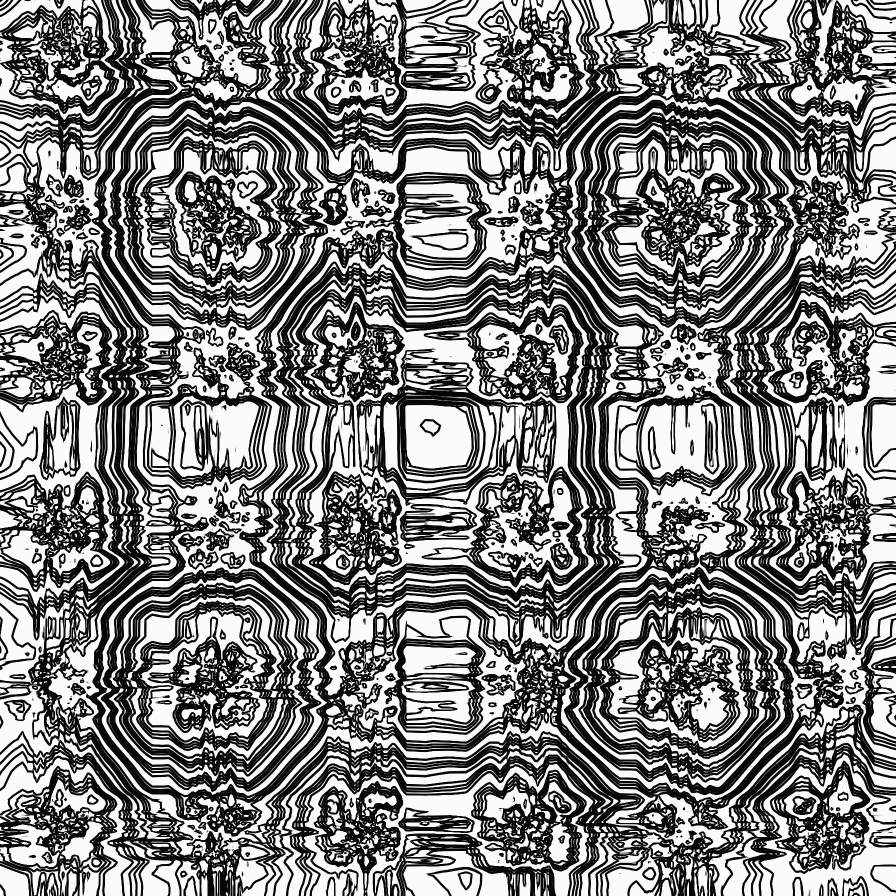
Give the GLSL for this pattern, as a Shadertoy shader.

```glsl
// Ink contour lines over a terraced height field that repeats on a square grid.
// Ramps added along both axes give chamfered rings; a stretched coordinate
// crumples the flat cells with jagged noise and leaves the gaps smooth.

const float PERIOD = 0.522;        // repeat size, in canvas heights
const float LINE_HALF = 0.00122;   // half of the line width
const float RING_LEVELS = 12.0;    // contours on the slope from low to high cells
const float LOBE_LEVELS = 3.0;     // contours between a lobe and its high cell
const float STRIP_LEVELS = 4.0;    // contours beside the strip between low cells
const float DIP_LEVELS = 1.8;      // depth of the narrow hollows
const float DIP_WIDTH = 0.010;
const float CELL_DETAIL = 4.8;     // noise steps across one crumpled cell
const float STRIP_DRIFT = 9.0;     // noise steps per canvas outside the cells
const float CRUMPLE = 8.5;         // noise height, in contours
const float SWELL = 2.6;           // slow undulation, in contours
const float SWELL_SCALE = 11.0;
const float BUNCHING = 0.72;       // how strongly contours gather into thick bands
const float BUNCH_PERIOD = 4.3;    // contours per band
const float EDGE_THINNING = 0.6;   // loss of relief towards the border
const vec3 INK = vec3(0.025);
const vec3 PAPER = vec3(0.985);
const int SAMPLES = 2;             // samples per pixel side

float hash(vec2 p) {
    vec3 q = fract(p.xyx * 0.1031);
    q += dot(q, q.yzx + 33.33);
    return fract((q.x + q.y) * q.z);
}

// Value noise: rounding 0 keeps angular facets, 1 gives smooth hills.
float noise(vec2 p, float rounding) {
    vec2 i = floor(p), f = p - i;
    f = mix(f, f * f * (3.0 - 2.0 * f), rounding);
    vec2 e = vec2(1.0, 0.0);
    return mix(mix(hash(i), hash(i + e.xy), f.x),
               mix(hash(i + e.yx), hash(i + e.xx), f.x), f.y);
}

float crumple(vec2 p) {
    float sum = 0.0, gain = 0.5;
    for (int k = 0; k < 3; k++) {
        sum += gain * (noise(p, 0.0) - 0.5);
        p = p * 2.0 + 17.3;
        gain *= 0.54;
    }
    return sum;
}

// Straight ramp with slightly eased ends.
float ramp(float a, float b, float x) {
    float t = clamp((x - a) / (b - a), 0.0, 1.0);
    return mix(t, t * t * (3.0 - 2.0 * t), 0.4);
}

float hollow(float centre, float x) {
    float t = (x - centre) / DIP_WIDTH;
    return exp(-t * t);
}

// Height along one axis, in contours.
float terrace(float x) {
    float m = mod(x, PERIOD);
    float h = RING_LEVELS * ramp(0.132, 0.192, m);
    h += LOBE_LEVELS * ramp(0.210, 0.228, m);
    h -= (RING_LEVELS + LOBE_LEVELS) * ramp(0.300, 0.388, m);
    h += STRIP_LEVELS * (1.0 - ramp(0.020, 0.047, m) + ramp(0.460, 0.476, m));
    return h - DIP_LEVELS * (hollow(0.124, m) + hollow(0.395, m));
}

// Noise coordinate that runs fast inside the three cells of each repeat.
float stretched(float x) {
    float m = mod(x, PERIOD);
    float cells = 3.0 * floor(x / PERIOD)
        + smoothstep(0.043, 0.138, m)
        + smoothstep(0.220, 0.308, m)
        + smoothstep(0.383, 0.474, m);
    return CELL_DETAIL * cells + STRIP_DRIFT * x;
}

float height(vec2 p) {
    float border = smoothstep(0.36, 0.50, max(abs(p.x), abs(p.y)));
    float thinning = smoothstep(0.2, 0.8, noise(p * 4.0 + 31.7, 1.0));
    float relief = 1.0 - EDGE_THINNING * border * thinning;
    float h = relief * (terrace(p.x) + terrace(p.y));
    h += CRUMPLE * crumple(vec2(stretched(p.x), stretched(p.y)) + 71.0);
    h += SWELL * (noise(p * SWELL_SCALE + 53.0, 1.0) - 0.5);
    float band = 6.2832 / BUNCH_PERIOD;
    return h + BUNCHING / band * sin(h * band) + 0.5;
}

// Ink coverage from the distance to the nearest whole level.
float contour(vec2 p, float blur) {
    vec2 e = vec2(0.0006, 0.0);
    float h = height(p);
    vec2 slope = vec2(height(p + e.xy) - height(p - e.xy),
                      height(p + e.yx) - height(p - e.yx)) / (2.0 * e.x);
    float d = abs(h - round(h)) / max(length(slope), 1.0);
    return 1.0 - smoothstep(LINE_HALF - blur, LINE_HALF + blur, d);
}

void mainImage(out vec4 fragColor, in vec2 fragCoord) {
    float n = float(SAMPLES), ink = 0.0;
    float blur = 0.5 / (n * iResolution.y);
    for (int j = 0; j < SAMPLES; j++) {
        for (int i = 0; i < SAMPLES; i++) {
            vec2 offset = (vec2(i, j) + 0.5) / n - 0.5;
            vec2 p = (fragCoord + offset - 0.5 * iResolution.xy) / iResolution.y;
            ink += contour(vec2(p.x, -p.y), blur) / (n * n);
        }
    }
    fragColor = vec4(mix(PAPER, INK, ink), 1.0);
}
```
